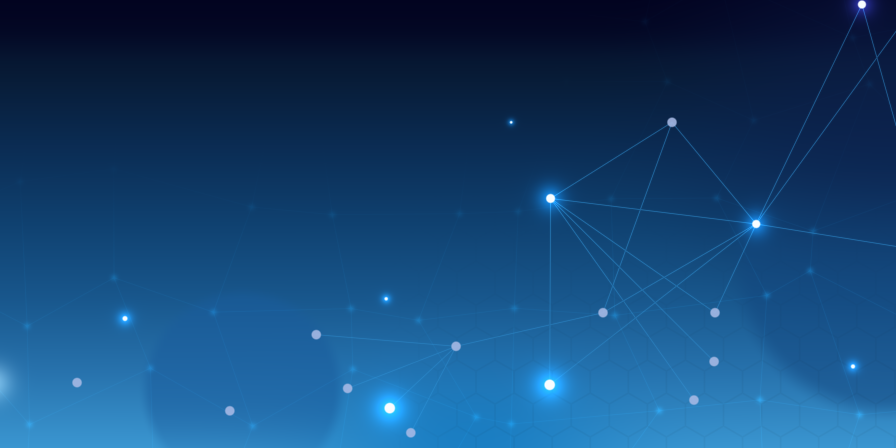
Reproduce this background procedurally as a Shadertoy shader.

```glsl
// A glowing network over a night-to-azure gradient with soft translucent discs.
// Nodes are joined by segment distances; a jittered grid adds a faint mesh,
// and a hexagon tiling gives the lower part a subtle texture.
#define LINK_WIDTH 0.0008
#define LINK_ALPHA 0.38
#define PALE_RADIUS 0.0105
#define HALO_SPREAD 2.7
#define MESH_CELL 0.22
#define MESH_ALPHA 0.035
#define SPECK_ALPHA 0.15
#define HEX_SIZE 0.085
#define HEX_ALPHA 0.04

const int BRIGHT_COUNT = 9;
const int PALE_END = 20;
const int LINK_COUNT = 20;

// Bright nodes, then pale nodes, then anchors on the right border.
const vec2 NODES[23] = vec2[23](
    vec2(1.229, .557), vec2(1.688, .500), vec2(1.924, .990), vec2(1.227, .141),
    vec2(.870, .089), vec2(.279, .289), vec2(.862, .333), vec2(1.904, .182),
    vec2(1.141, .727), vec2(1.500, .727), vec2(1.346, .302), vec2(1.596, .302),
    vec2(1.594, .193), vec2(1.549, .107), vec2(1.018, .227), vec2(.706, .253),
    vec2(.776, .133), vec2(.917, .034), vec2(.513, .083), vec2(.172, .146),
    vec2(2.0, .93), vec2(2.0, .45), vec2(2.0, .72));
const float CORE_RADIUS[9] = float[9](.011, .010, .010, .013, .013, .006, .004, .005, .003);
const ivec2 LINKS[20] = ivec2[20](
    ivec2(0, 9), ivec2(9, 1), ivec2(0, 1), ivec2(0, 3), ivec2(9, 10),
    ivec2(1, 10), ivec2(1, 11), ivec2(1, 2), ivec2(1, 3), ivec2(0, 11),
    ivec2(0, 12), ivec2(0, 13), ivec2(10, 14), ivec2(14, 15), ivec2(14, 16),
    ivec2(14, 4), ivec2(14, 17), ivec2(1, 20), ivec2(1, 21), ivec2(2, 22));
const vec3 SKY[7] = vec3[7](
    vec3(.23, .59, .82), vec3(.155, .45, .68), vec3(.095, .34, .55),
    vec3(.06, .255, .44), vec3(.042, .175, .33), vec3(.028, .105, .21),
    vec3(.008, .012, .125));

vec2 hash2(vec2 p) {
    vec3 q = fract(vec3(p.xyx) * vec3(.1031, .1030, .0973));
    q += dot(q, q.yzx + 33.33);
    return fract((q.xx + q.yz) * q.zy);
}

float segmentDistance(vec2 p, vec2 a, vec2 b) {
    vec2 pa = p - a, ba = b - a;
    return length(pa - ba * clamp(dot(pa, ba) / dot(ba, ba), 0., 1.));
}

// Antialiased coverage that stays even when a line is thinner than a pixel.
float lineCover(float d, float px) {
    return clamp((LINK_WIDTH - d) / px + .5, 0., 1.)
         + .4 * exp(-d * d / (px * px)) * min(1., LINK_WIDTH * 2. / px);
}

float discCover(float d, float r, float px) {
    return smoothstep(r + px, r - px, d);
}

float hexEdge(vec2 q) {
    vec2 s = vec2(1., 1.7320508);
    vec2 a = mod(q, s) - .5 * s, b = mod(q - .5 * s, s) - .5 * s;
    vec2 g = abs(dot(a, a) < dot(b, b) ? a : b);
    return .5 - max(g.x, dot(g, .5 * s));
}

vec2 meshPoint(vec2 cell) {
    return (cell + .15 + .7 * hash2(cell + 7.)) * MESH_CELL;
}

vec3 background(vec2 p) {
    float t = clamp(p.y, 0., .9999) * 6.;
    int i = int(t);
    vec3 col = mix(SKY[i], SKY[i + 1], fract(t));
    col = mix(col, SKY[6], .6 * smoothstep(.86, .96, p.y));
    // Violet tint in the upper right, saturated pool at the bottom centre.
    col = mix(col, vec3(.05, .12, .30), .6 * smoothstep(.65, .0, length((p - vec2(2., .75)) * vec2(.9, 1.2))));
    vec2 pool = p - vec2(1.05, 0.);
    col = mix(col, vec3(.04, .45, .74), .65 * exp(-dot(pool, pool * vec2(9., 30.))));
    // Translucent discs and the pale glow at the left border.
    float leftDisc = smoothstep(.235, .2, length(p - vec2(.542, .128)));
    float rightDisc = smoothstep(.36, .3, length(p - vec2(1.98, .414)));
    col = mix(col, vec3(.10, .36, .61), .55 * leftDisc * smoothstep(-.1, .12, p.y));
    col = mix(col, vec3(.07, .27, .49), .5 * rightDisc * smoothstep(.65, .3, p.y));
    col += vec3(.32, .28, .22) * exp(-pow(length(p - vec2(-.015, .146)) / .04, 2.));
    return col;
}

void mainImage(out vec4 fragColor, in vec2 fragCoord) {
    float px = 1. / iResolution.y;
    vec2 p = fragCoord * px;
    vec3 col = background(p);

    // Hexagon texture
    float hexLine = smoothstep(.018 + px / HEX_SIZE, .0, hexEdge(p / HEX_SIZE));
    float hexMask = smoothstep(.6, .1, p.y) * smoothstep(.8, 1.1, p.x);
    col *= 1. - HEX_ALPHA * hexLine * hexMask;

    // Faint background mesh
    vec2 cell = floor(p / MESH_CELL);
    float mesh = 0., specks = 0.;
    for (int k = 0; k < 9; k++) {
        vec2 c = cell + vec2(k % 3 - 1, k / 3 - 1);
        vec2 a = meshPoint(c);
        mesh += lineCover(segmentDistance(p, a, meshPoint(c + vec2(1., 0.))), px);
        mesh += lineCover(segmentDistance(p, a, meshPoint(c + vec2(0., 1.))), px);
        specks += exp(-pow(length(p - a) / .008, 2.));
    }
    float meshMask = smoothstep(.7, .35, p.y) + .4 * smoothstep(1.2, 1.5, p.x);
    col += vec3(.05, .55, .75) * meshMask * (MESH_ALPHA * min(mesh, 1.) + SPECK_ALPHA * specks);

    // Main links
    float linkLight = 0.;
    for (int i = 0; i < LINK_COUNT; i++)
        linkLight = max(linkLight, lineCover(segmentDistance(p, NODES[LINKS[i].x], NODES[LINKS[i].y]), px));
    float linkFade = mix(.6, 1., smoothstep(.15, .5, p.y));
    col = mix(col, vec3(.22, .65, .93), LINK_ALPHA * linkFade * min(linkLight, 1.));

    // Glowing and pale nodes
    for (int i = 0; i < PALE_END; i++) {
        float d = length(p - NODES[i]);
        if (i < BRIGHT_COUNT) {
            float r = CORE_RADIUS[i];
            vec3 halo = i == 2 ? vec3(.25, .25, .8) : vec3(.05, .55, .9);
            col += halo * (.45 * exp(-d / (r * HALO_SPREAD * .6)) + .3 * exp(-pow(d / (r * HALO_SPREAD), 2.)));
            col = mix(col, vec3(.97, .99, 1.), discCover(d, r * .9, px));
        } else {
            col = mix(col, vec3(.66, .73, .90), .88 * discCover(d, PALE_RADIUS, px));
        }
    }
    fragColor = vec4(clamp(col, 0., 1.), 1.);
}
```
